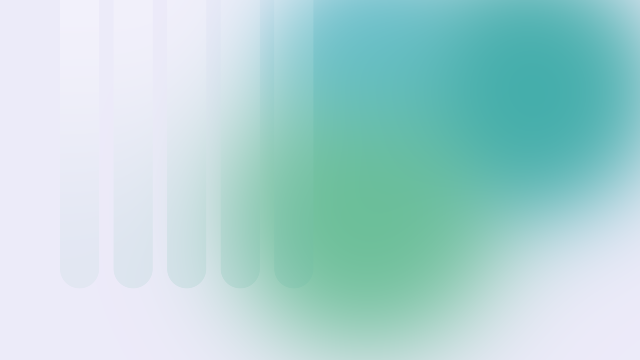
Reproduce this background procedurally as a Shadertoy shader.

```glsl
// Soft teal and green glows on pale lavender, with translucent rounded bars at the left.

#define BAR_COUNT 5
#define BAR_FIRST_X 0.221
#define BAR_PITCH 0.1488
#define BAR_RADIUS 0.0544
#define BAR_BOTTOM 0.199
#define BAR_LIGHT 0.30
#define BAR_SHADE 0.08

const vec3 LAVENDER = vec3(0.927, 0.920, 0.976);
const vec3 TEAL     = vec3(0.240, 0.670, 0.660);
const vec3 GREEN    = vec3(0.400, 0.740, 0.580);
const vec3 CYAN     = vec3(0.380, 0.740, 0.790);
const vec3 BAR_TINT = vec3(0.420, 0.730, 0.650);

// Elliptical Gaussian density
float glow(vec2 p, vec2 center, vec2 radius) {
    vec2 q = (p - center) / radius;
    return exp(-dot(q, q));
}

// Blend the glow colours by density, then let the total density cover the base
vec3 background(vec2 p) {
    float teal  = 3.2 * glow(p, vec2(1.47, 0.745), vec2(0.27, 0.265));
    float green = 3.0 * glow(p, vec2(1.02, 0.42), vec2(0.29, 0.30));
    float cyan  = 2.1 * glow(p, vec2(1.03, 0.83), vec2(0.23, 0.22));
    float density = teal + green + cyan;
    vec3 tint = (teal * TEAL + green * GREEN + cyan * CYAN) / max(density, 1e-5);
    return mix(LAVENDER, tint, 1.0 - exp(-density));
}

// Signed distance to a bar with a round lower end, open at the top
float barDistance(vec2 p, float centerX) {
    vec2 q = vec2(p.x - centerX, min(p.y - BAR_BOTTOM - BAR_RADIUS, 0.0));
    return length(q) - BAR_RADIUS;
}

void mainImage(out vec4 fragColor, in vec2 fragCoord) {
    vec2 p = fragCoord / iResolution.y;
    float pixel = 1.0 / iResolution.y;
    vec3 color = background(p);

    // Bars: white at the top, green-grey at the bottom
    float rise = smoothstep(0.2, 1.0, p.y);
    for (int i = 0; i < BAR_COUNT; i++) {
        float index = float(i);
        float d = barDistance(p, BAR_FIRST_X + index * BAR_PITCH);
        float mask = 1.0 - smoothstep(-0.5 * pixel, 0.5 * pixel, d);
        float light = (BAR_LIGHT - 0.045 * index) * rise;
        float shade = (BAR_SHADE + 0.035 * index) * (1.0 - rise);
        vec3 glass = mix(mix(color, BAR_TINT, shade), vec3(1.0), light);
        color = mix(color, glass, mask);
    }

    fragColor = vec4(color, 1.0);
}
```
